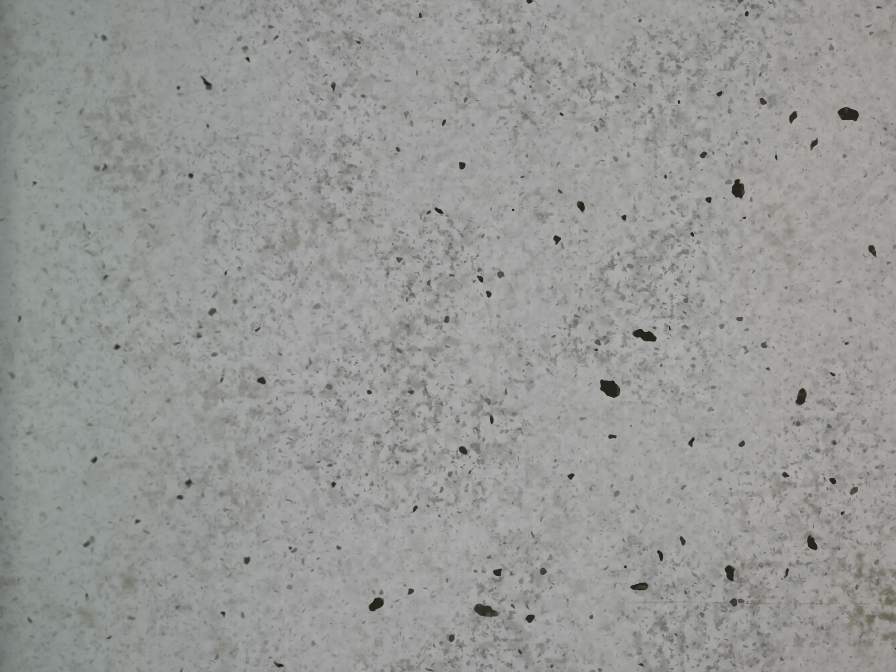
Write a WebGL 2 fragment shader that draws this texture.

```glsl
#version 300 es
precision highp float;
// Weathered pale grey panel with fine grime, dark flecks, seed-like debris and soft stains.

uniform vec2 u_resolution;
out vec4 outColor;

// Palette
const vec3 PANEL = vec3(0.646, 0.646, 0.644);
const vec3 PANEL_COOL = vec3(0.592, 0.625, 0.608);
const vec3 GRIME = vec3(0.36, 0.36, 0.35);
const vec3 SOIL = vec3(0.35, 0.33, 0.24);
const vec3 INK = vec3(0.13, 0.13, 0.10);

// Layers: cells per canvas height, chance of a mark per cell
const float DUST_CELLS = 95.0, DUST_CHANCE = 0.62;
const float FLECK_CELLS = 46.0, FLECK_CHANCE = 0.30;
const float DOT_CELLS = 15.0, DOT_CHANCE = 0.40;
const float SEED_CELLS = 7.5, SEED_CHANCE = 0.46;
const float STAIN_CELLS = 7.0, STAIN_CHANCE = 0.50;
const float LEFT_BLUR = 0.0020;
const float GRAIN_SCALE = 190.0, GRAIN_AMOUNT = 0.055;

float hash(vec2 p) {
    vec3 q = fract(vec3(p.xyx) * 0.1031);
    q += dot(q, q.yzx + 33.33);
    return fract((q.x + q.y) * q.z);
}

float noise(vec2 p) {
    vec2 i = floor(p), f = fract(p);
    f = f * f * (3.0 - 2.0 * f);
    return mix(mix(hash(i), hash(i + vec2(1, 0)), f.x),
               mix(hash(i + vec2(0, 1)), hash(i + vec2(1, 1)), f.x), f.y);
}

float fbm(vec2 p) {
    float sum = 0.0, amp = 0.5;
    for (int i = 0; i < 4; i++) {
        sum += amp * noise(p);
        p = mat2(1.6, 1.2, -1.2, 1.6) * p + 7.3;
        amp *= 0.5;
    }
    return sum / 0.9375;
}

// Coverage of scattered ellipses; bias thins the marks towards the left side
float scatter(vec2 p, float cells, float chance, vec2 radii, vec2 slim,
              float soft, float bias, float seed) {
    vec2 home = floor(p * cells);
    float cover = 0.0;
    for (int y = -1; y <= 1; y++)
    for (int x = -1; x <= 1; x++) {
        vec2 cell = home + vec2(x, y);
        vec2 key = cell + seed * 17.0 + 50.0;
        vec2 center = (cell + vec2(hash(key + 3.1), hash(key + 91.7))) / cells;
        float keep = chance * mix(1.0, smoothstep(0.25, 1.05, center.x), bias);
        if (hash(key + 41.3) > keep) continue;
        float size = hash(key + 67.9);
        float radius = mix(radii.x, radii.y, size * size);
        float angle = 6.2832 * hash(key + 23.5);
        float ratio = mix(slim.x, slim.y, hash(key + 11.9));
        vec2 d = p - center;
        d = mat2(cos(angle), -sin(angle), sin(angle), cos(angle)) * d;
        float dist = (length(vec2(d.x, d.y / ratio)) - radius) * ratio;
        float mark = 1.0 - smoothstep(-soft, soft, dist);
        cover = max(cover, mark * mix(0.55, 1.0, hash(key + 77.7)));
    }
    return cover;
}

void main() {
    vec2 p = gl_FragCoord.xy / u_resolution.y;
    vec2 uv = gl_FragCoord.xy / u_resolution;
    float pixel = 1.0 / u_resolution.y;
    float sharp = smoothstep(0.05, 0.6, p.x);
    float soft = 0.7 * pixel + LEFT_BLUR * (1.0 - sharp);

    // Uneven panel, cooler and darker towards the left and the corners
    float broad = fbm(p * 4.0);
    vec3 color = mix(PANEL_COOL, PANEL, smoothstep(-0.05, 0.45, uv.x));
    color += vec3(0.006, 0.002, -0.010) * smoothstep(0.6, 1.0, uv.x);
    color *= 1.0 + 0.06 * (broad - 0.5);
    color *= 1.0 - 0.11 * pow(length((uv - vec2(0.55, 0.5)) * 1.35), 3.0);
    color *= 1.0 - 0.12 * (1.0 - smoothstep(0.0, 0.03, uv.x));

    // Fine grain and small crumbs of grime, thickest in the middle band
    float band = exp(-pow((p.x - 0.80) / 0.42, 2.0));
    float patches = smoothstep(0.34, 0.72, fbm(p * 8.0 + 19.0));
    float dirt = patches * mix(0.35, 1.0, band);
    float grain = noise(p * GRAIN_SCALE) + noise(p * GRAIN_SCALE * 0.53 + 9.0) - 1.0;
    color *= 1.0 + GRAIN_AMOUNT * grain * mix(0.45, 1.0, sharp);
    float mottle = smoothstep(0.42, 0.78, fbm(p * 75.0 + 5.0));
    float crumbs = smoothstep(0.54, 0.80, fbm(p * 125.0 + 61.0));
    color = mix(color, GRIME, mottle * (0.07 + 0.28 * dirt));
    color = mix(color, GRIME, crumbs * (0.16 + 0.50 * dirt) * mix(0.5, 1.0, sharp));
    float warm = smoothstep(0.52, 0.78, fbm(p * 6.0 + 43.0));
    color = mix(color, SOIL, 0.22 * warm * mottle);

    // Soft stains, mostly low on the left
    float low = 1.0 - smoothstep(0.10, 0.34, p.y);
    float left = 1.0 - smoothstep(0.25, 0.45, p.x);
    float stain = scatter(p, STAIN_CELLS, STAIN_CHANCE, vec2(0.010, 0.028), vec2(0.8, 1.0), 0.010, 0.0, 5.0);
    color = mix(color, SOIL, stain * mix(0.06, 0.55, low * left) * (0.6 + 0.6 * mottle));

    // Faint scratch and soil near the lower right
    float line = 1.0 - smoothstep(0.0, 1.3 * pixel, abs(p.y - 0.103 + 0.004 * (noise(p * 9.0) - 0.5)));
    color = mix(color, SOIL, 0.4 * line * smoothstep(0.88, 1.0, p.x) * noise(p * 60.0));
    vec2 toCorner = p - vec2(1.32, 0.10);
    color = mix(color, SOIL, 0.75 * exp(-dot(toCorner, toCorner) * 260.0) * mottle);

    // Scattered debris from dust to seeds, with ragged outlines
    vec2 ragged = p + 0.005 * (vec2(noise(p * 150.0), noise(p * 150.0 + 31.0)) - 0.5);
    float dust = scatter(ragged, DUST_CELLS, DUST_CHANCE, vec2(0.0011, 0.0034), vec2(0.35, 0.9), soft, 0.0, 1.0);
    float fleck = scatter(ragged, FLECK_CELLS, FLECK_CHANCE, vec2(0.0014, 0.0046), vec2(0.35, 0.9), soft, 0.3, 2.0);
    float dots = scatter(ragged, DOT_CELLS, DOT_CHANCE, vec2(0.0026, 0.0062), vec2(0.6, 1.0), soft, 0.35, 3.0);
    float seeds = scatter(ragged, SEED_CELLS, SEED_CHANCE, vec2(0.006, 0.019), vec2(0.38, 0.62), soft, 0.85, 4.0);
    color = mix(color, GRIME * 0.9, dust * (0.28 + 0.45 * dirt));
    color = mix(color, mix(GRIME, SOIL, broad) * 0.65, fleck * (0.55 + 0.3 * dirt));
    color = mix(color, INK * 1.1, min(dots * 1.1, 0.95));
    vec3 husk = mix(INK, SOIL, 0.55 * smoothstep(0.55, 0.9, noise(p * 150.0 + 8.0)));
    color = mix(color, husk, min(seeds * 1.5, 0.97));

    outColor = vec4(color, 1.0);
}
```
